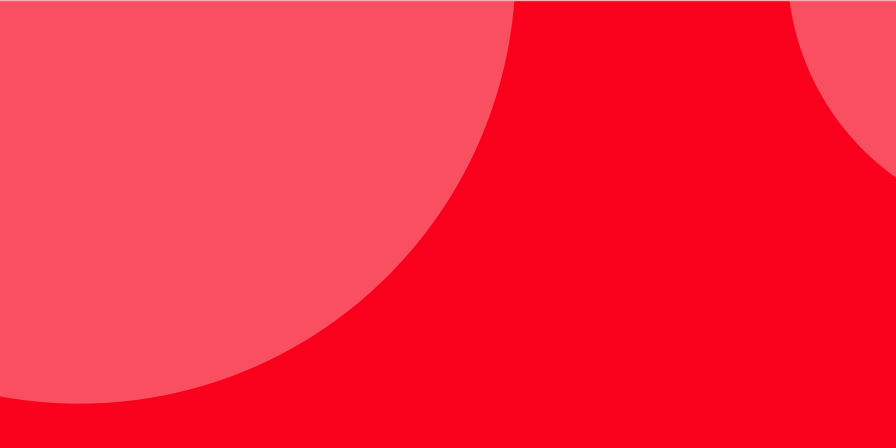
A Shadertoy shader for this background:

```glsl
#define RED vec3(0.975, 0.0, 0.11)
#define PINK vec3(0.98, 0.31, 0.38)
#define RIM_COLOR vec3(0.98, 0.68, 0.72)
#define RIM_HEIGHT 0.0026
#define CENTER_Y 1.073
#define LARGE_X 0.177
#define LARGE_RADIUS 0.974
#define SMALL_X 2.333
#define SMALL_RADIUS 0.5755

// Signed distance to a circle, negative inside
float circleDistance(vec2 p, vec2 center, float radius) {
    return length(p - center) - radius;
}

// Antialiased coverage of the inside of a shape
float coverage(float dist, float pixel) {
    return clamp(0.5 - dist / pixel, 0.0, 1.0);
}

void mainImage(out vec4 fragColor, in vec2 fragCoord) {
    // Canvas height is one unit
    float pixel = 1.0 / iResolution.y;
    vec2 p = fragCoord * pixel;

    // Two discs centered just above the top edge
    float large = circleDistance(p, vec2(LARGE_X, CENTER_Y), LARGE_RADIUS);
    float small = circleDistance(p, vec2(SMALL_X, CENTER_Y), SMALL_RADIUS);
    vec3 color = mix(RED, PINK, coverage(min(large, small), pixel));

    // Thin pale rim along the top
    float rim = coverage(1.0 - RIM_HEIGHT - p.y, pixel);
    color = mix(color, RIM_COLOR, rim);

    fragColor = vec4(color, 1.0);
}
```
